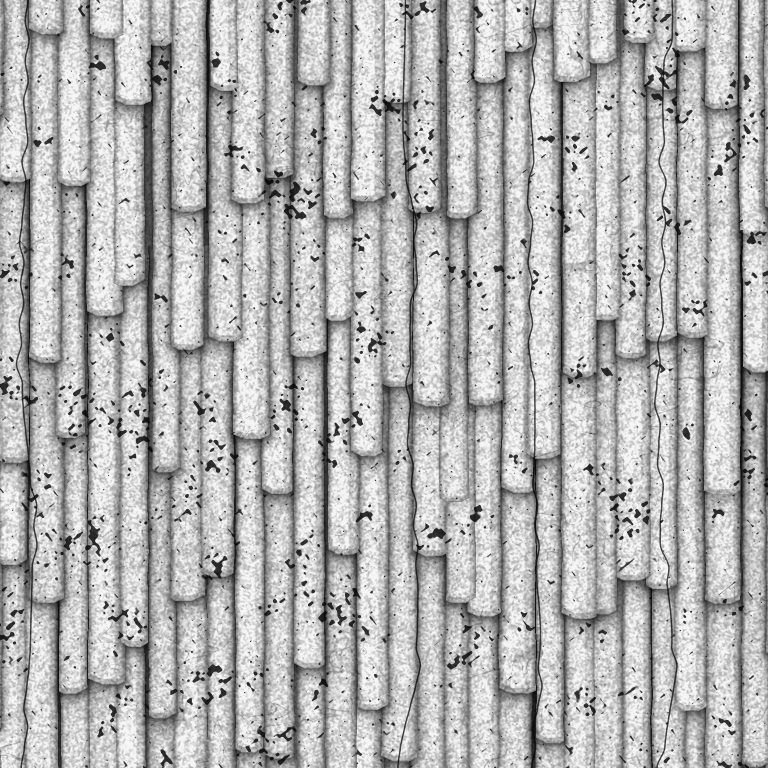
Write a WebGL 2 fragment shader that draws this texture.

```glsl
#version 300 es
precision highp float;
// Pale stone prisms hang in crowded vertical columns, each end overlapping the next.
// Every sample picks the frontmost nearby prism, shades its facets, adds soft
// contact shadows from prisms in front, then grain, pits and cracks.

uniform vec2 u_resolution;
out vec4 fragColor;

const float COLUMNS = 26.0;
const float PITCH = 1.0 / COLUMNS;
const float SPACING = 0.34;   // mean vertical distance between ends

float hash(vec2 p) {
    vec3 q = fract(p.xyx * vec3(0.1031, 0.1030, 0.0973));
    q += dot(q, q.yzx + 33.33);
    return fract((q.x + q.y) * q.z);
}

float noise(vec2 p) {
    vec2 i = floor(p), f = fract(p);
    f = f * f * (3.0 - 2.0 * f);
    float low = mix(hash(i), hash(i + vec2(1, 0)), f.x);
    float high = mix(hash(i + vec2(0, 1)), hash(i + vec2(1, 1)), f.x);
    return mix(low, high, f.y);
}

vec2 rotate(vec2 p, float a) {
    float c = cos(a), s = sin(a);
    return vec2(c * p.x - s * p.y, s * p.x + c * p.y);
}

// Returns: position across (-1..1), height above the end, outside distance, depth.
vec4 prism(vec2 p, vec2 cell) {
    float shift = 0.3 * (hash(cell + 71.3) - 0.5);
    float halfWidth = PITCH * mix(0.46, 0.62, hash(cell + 13.7));
    float x = p.x - (cell.x + 0.5 + shift) * PITCH;
    float u = x / halfWidth;
    float end = (cell.y + 0.85 * hash(cell + 5.1)) * SPACING;
    float skew = 0.5 * (hash(cell + 29.9) - 0.5);
    float corner = 0.010 * max(abs(clamp(u, -1.0, 1.0) + skew) - 0.45, 0.0);
    float rise = p.y - end - corner;
    float dist = length(max(vec2(abs(x) - halfWidth, -0.55 * rise), 0.0));
    float depth = 0.6 * hash(vec2(cell.x, 3.0)) + 0.35 * hash(cell + 47.0)
                - (p.y - end) / SPACING;
    return vec4(u, rise, dist, depth);
}

// Front face, two side facets, rounded edges and the cut end.
float facetShade(vec4 s, float tone) {
    float turn = 0.3 * (tone - 0.5);
    float shade = mix(0.83, 0.90, smoothstep(-0.62, -0.5, s.x + turn));
    shade = mix(shade, 0.77, smoothstep(0.42, 0.54, s.x + turn));
    shade *= 1.0 - 0.38 * smoothstep(0.7, 1.0, abs(s.x));
    float cap = 1.0 - smoothstep(0.0065, 0.0085, s.y);
    shade = mix(shade, 0.70 - 0.12 * s.x * s.x, cap);
    shade *= 1.0 - 0.25 * (1.0 - smoothstep(0.0, 0.002, s.y));
    return shade * mix(0.94, 1.03, tone);
}

float columns(vec2 p) {
    vec2 base = floor(p / vec2(PITCH, SPACING));
    vec4 front = vec4(0.0, 1.0, 0.0, -9.0);
    float shade = 0.5;
    for (int i = 0; i < 9; i++) {
        vec2 cell = base + vec2(i % 3 - 1, i / 3 - 1);
        vec4 s = prism(p, cell);
        if (s.z <= 0.0 && s.w > front.w) {
            front = s;
            shade = facetShade(s, hash(cell + 91.0));
        }
    }
    // Contact shadows cast by everything nearer than the visible prism
    for (int i = 0; i < 9; i++) {
        vec4 s = prism(p, base + vec2(i % 3 - 1, i / 3 - 1));
        float nearer = smoothstep(0.0, 0.5, s.w - front.w);
        shade *= 1.0 - 0.62 * nearer * exp(-s.z / 0.0055);
    }
    return shade;
}

// Dark pits, gathered into patches with a few strays
float pits(vec2 p) {
    float patchy = smoothstep(0.62, 0.88, noise(rotate(p, 0.6) * 24.0 + 7.0));
    float level = mix(0.90, 0.64, patchy);
    return smoothstep(0.0, 0.08, noise(rotate(p, 0.9) * 190.0) - level);
}

// Long wandering vertical cracks
float longCracks(vec2 p) {
    float mark = 0.0;
    for (float i = 0.0; i < 4.0; i++) {
        float x = fract(0.535 + i / 6.0);
        x += 0.026 * (noise(vec2(i * 9.0, p.y * 6.0)) - 0.5);
        x += 0.009 * (noise(vec2(i * 5.0 + 2.0, p.y * 38.0)) - 0.5);
        mark = max(mark, 1.0 - smoothstep(0.0005, 0.0015, abs(p.x - x)));
    }
    return mark;
}

float hairlines(vec2 p) {
    float line = abs(noise(rotate(p, 0.5) * 26.0 + 3.0 * noise(p * 40.0)) - 0.5);
    return (1.0 - smoothstep(0.0, 0.03, line)) * smoothstep(0.55, 0.7, noise(p * 13.0 + 40.0));
}

float stone(vec2 p) {
    float wobble = 0.0022 * (noise(p * vec2(20.0, 32.0)) - 0.5);
    float shade = columns(p + vec2(wobble, 0.4 * wobble));
    float grain = noise(rotate(p, 0.3) * 430.0) + 0.5 * noise(rotate(p, 1.1) * 230.0) - 0.75;
    float stain = noise(p * 30.0) - 0.5;
    shade *= 1.0 + 0.40 * grain + 0.06 * stain;
    shade *= 1.0 - 0.25 * hairlines(p);
    shade *= 1.0 - 0.80 * pits(p);
    return clamp(shade * (1.0 - 0.72 * longCracks(p)), 0.05, 0.96);
}

void main() {
    float total = 0.0;
    for (int i = 0; i < 4; i++) {
        vec2 offset = vec2(i % 2, i / 2) * 0.5 - 0.25;
        total += stone((gl_FragCoord.xy + offset) / u_resolution);
    }
    fragColor = vec4(vec3(total * 0.25), 1.0);
}
```
